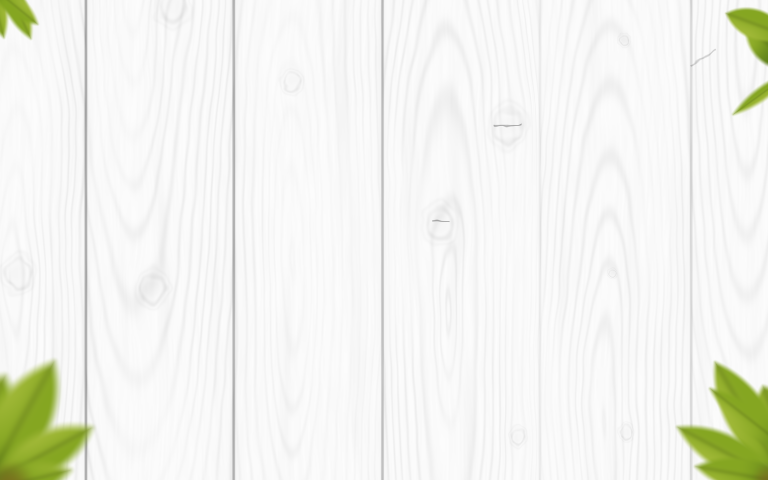
Reproduce this texture procedurally as a WebGL 2 fragment shader.

```glsl
#version 300 es
precision highp float;

uniform vec2 u_resolution;
out vec4 fragColor;

const vec3 PAINT = vec3(0.982);
const vec3 LEAF_MID = vec3(0.52, 0.65, 0.13);
const vec3 LEAF_LIGHT = vec3(0.67, 0.75, 0.25);
const vec3 LEAF_DARK = vec3(0.36, 0.49, 0.10);
const vec3 STEM = vec3(0.50, 0.40, 0.12);

// Seam position and darkness
const vec2 SEAMS[5] = vec2[5](vec2(0.179, 0.27), vec2(0.487, 0.25),
    vec2(0.797, 0.20), vec2(1.125, 0.05), vec2(1.440, 0.11));
// Centre of the growth rings on each plank
const vec2 HEARTS[6] = vec2[6](vec2(0.03, 0.42), vec2(0.285, 1.25),
    vec2(0.61, 0.46), vec2(0.93, 0.35), vec2(1.265, 0.12), vec2(1.56, 0.95));
// Knot centre and radius
const vec3 KNOTS[10] = vec3[10](vec3(0.917, 0.537, 0.030), vec3(1.057, 0.738, 0.032),
    vec3(0.037, 0.430, 0.028), vec3(0.318, 0.400, 0.028), vec3(0.608, 0.830, 0.018),
    vec3(0.360, 0.985, 0.030), vec3(1.300, 0.916, 0.010), vec3(1.276, 0.430, 0.008),
    vec3(1.080, 0.090, 0.015), vec3(1.305, 0.100, 0.013));

float hash(vec2 p) {
    vec3 q = fract(vec3(p.xyx) * 0.1031);
    q += dot(q, q.yzx + 33.33);
    return fract((q.x + q.y) * q.z);
}

float noise(vec2 p) {
    vec2 i = floor(p), f = fract(p);
    f = f * f * (3.0 - 2.0 * f);
    return mix(mix(hash(i), hash(i + vec2(1, 0)), f.x),
               mix(hash(i + vec2(0, 1)), hash(i + vec2(1, 1)), f.x), f.y);
}

float segment(vec2 p, vec2 a, vec2 b) {
    vec2 d = b - a;
    return length(p - a - d * clamp(dot(p - a, d) / dot(d, d), 0.0, 1.0));
}

// Signed distance to a pointed lens from a to b with half width w
float lens(vec2 p, vec2 a, vec2 b, float w) {
    float r = 0.5 * length(b - a);
    float d = 0.5 * (r * r - w * w) / w;
    vec2 v = (b - a) / r;
    vec2 q = 0.5 * abs(mat2(v.y, v.x, -v.x, v.y) * (p - 0.5 * (a + b)));
    vec3 h = r * q.x < d * (q.y - r) ? vec3(0.0, r, 0.0) : vec3(-d, 0.0, d + w);
    return length(q - h.xy) - h.z;
}

vec3 leaf(vec3 under, vec2 p, vec2 base, vec2 tip, float w, float blur, float shade) {
    vec2 axis = normalize(tip - base);
    float along = clamp(dot(p - base, axis) / length(tip - base), 0.0, 1.0);
    float side = dot(p - base, vec2(-axis.y, axis.x)) / w;
    vec3 tint = mix(LEAF_DARK, LEAF_MID, smoothstep(0.0, 0.5, along + shade));
    float sheen = smoothstep(-0.5, 0.9, side) * smoothstep(0.2, 0.8, along + shade);
    tint = mix(tint, LEAF_LIGHT, 0.7 * sheen);
    tint *= 1.0 - 0.10 * exp(-side * side * 40.0);
    return mix(under, tint, smoothstep(blur, -blur, lens(p, base, tip, w)));
}

float knotMark(vec2 p, vec3 knot) {
    vec2 d = (p - knot.xy) / knot.z;
    float r = length(d * vec2(1.0, 0.85)) + 0.35 * (noise(d * 1.5 + knot.xy * 50.0) - 0.5);
    float rim = exp(-pow((r - 0.9) * 6.0, 2.0)) * (0.35 + 0.65 * noise(d * 2.0 + 9.0));
    float outer = exp(-pow((r - 1.3) * 8.0, 2.0)) * 0.4;
    return 0.075 * rim + 0.05 * outer + 0.018 * smoothstep(0.9, 0.3, r);
}

float grain(vec2 p, vec2 heart, float seed) {
    vec2 bent = p;
    for (int i = 0; i < 10; i++) {
        vec2 d = (p - KNOTS[i].xy) / (KNOTS[i].z * vec2(1.6, 3.2));
        bent.x -= KNOTS[i].z * 0.9 * d.x * exp(-dot(d, d));
    }
    bent.x += 0.022 * (noise(vec2(p.x * 5.0, p.y * 4.0) + seed) - 0.5);
    bent.x += 0.004 * (noise(vec2(p.x * 22.0, p.y * 18.0) + seed) - 0.5);
    float ring = length((bent - heart) * vec2(1.0, 0.13));
    float phase = ring * 62.0 + 1.2 * noise(vec2(ring * 30.0, seed));
    float line = pow(0.5 + 0.5 * cos(6.2832 * phase), 4.0);
    float fade = smoothstep(0.2, 0.8, noise(vec2(p.x * 12.0, p.y * 2.5) + seed * 3.0));
    float fibre = noise(vec2(bent.x * 260.0, p.y * 14.0 + seed)) - 0.5;
    float streak = smoothstep(0.6, 0.95, noise(vec2(bent.x * 35.0, p.y * 1.8 + seed)));
    return line * (0.012 + 0.032 * fade) + 0.014 * fibre + 0.016 * streak;
}

void main() {
    vec2 p = gl_FragCoord.xy / u_resolution.y;
    float px = 1.0 / u_resolution.y;

    // Painted planks
    int plank = 0;
    float dark = 0.0;
    for (int i = 0; i < 5; i++) {
        float d = p.x - SEAMS[i].x;
        if (d > 0.0) plank++;
        dark += SEAMS[i].y * smoothstep(0.0025 + px, 0.0008, abs(d));
        dark += SEAMS[i].y * 0.12 * exp(-abs(d) * 130.0);
    }
    dark += grain(p, HEARTS[plank], float(plank) * 7.3 + 2.0);
    for (int i = 0; i < 10; i++) dark += knotMark(p, KNOTS[i]);

    // Cracks
    vec2 rough = p + vec2(0.0, 0.006 * (noise(p * 90.0) - 0.5));
    float crack = min(segment(rough, vec2(0.902, 0.540), vec2(0.935, 0.538)),
                      segment(rough, vec2(1.030, 0.737), vec2(1.085, 0.739)));
    dark += 0.28 * smoothstep(0.0012 + px, 0.0, crack);
    dark += 0.16 * smoothstep(0.001 + px, 0.0, segment(rough, vec2(1.44, 0.865), vec2(1.49, 0.895)));
    vec3 col = PAINT - dark;

    // Upper left leaves
    col = leaf(col, p, vec2(-0.03, 1.06), vec2(0.008, 0.922), 0.022, 0.006, 0.1);
    col = leaf(col, p, vec2(0.00, 1.06), vec2(0.064, 0.920), 0.022, 0.006, 0.0);
    col = leaf(col, p, vec2(-0.02, 1.03), vec2(0.078, 0.950), 0.020, 0.006, 0.1);

    // Upper right leaves
    col = leaf(col, p, vec2(1.66, 0.86), vec2(1.555, 0.945), 0.036, 0.006, -0.3);
    col = leaf(col, p, vec2(1.64, 0.925), vec2(1.513, 0.972), 0.030, 0.005, 0.2);
    col = leaf(col, p, vec2(1.65, 0.850), vec2(1.528, 0.762), 0.013, 0.006, 0.8);

    // Lower left leaves
    col = leaf(col, p, vec2(-0.09, 0.02), vec2(0.010, 0.215), 0.060, 0.016, 0.3);
    col = leaf(col, p, vec2(-0.03, -0.01), vec2(0.112, 0.245), 0.058, 0.014, 0.1);
    col = leaf(col, p, vec2(-0.01, 0.00), vec2(0.190, 0.108), 0.042, 0.014, 0.3);
    col = leaf(col, p, vec2(-0.06, -0.03), vec2(0.145, 0.020), 0.036, 0.014, -0.2);
    col = mix(col, STEM, 0.7 * smoothstep(0.06, 0.0, length(p - vec2(0.02, -0.01))));

    // Lower right leaves
    col = leaf(col, p, vec2(1.66, 0.01), vec2(1.590, 0.195), 0.050, 0.008, 0.4);
    col = leaf(col, p, vec2(1.63, 0.01), vec2(1.490, 0.245), 0.044, 0.007, 0.2);
    col = leaf(col, p, vec2(1.66, 0.05), vec2(1.480, 0.190), 0.026, 0.007, 0.0);
    col = leaf(col, p, vec2(1.62, 0.00), vec2(1.412, 0.110), 0.036, 0.008, 0.3);
    col = leaf(col, p, vec2(1.66, -0.01), vec2(1.450, 0.028), 0.034, 0.008, -0.1);
    col = mix(col, STEM, 0.6 * smoothstep(0.04, 0.0, length(p - vec2(1.60, 0.0))));

    fragColor = vec4(clamp(col, 0.0, 1.0), 1.0);
}
```
